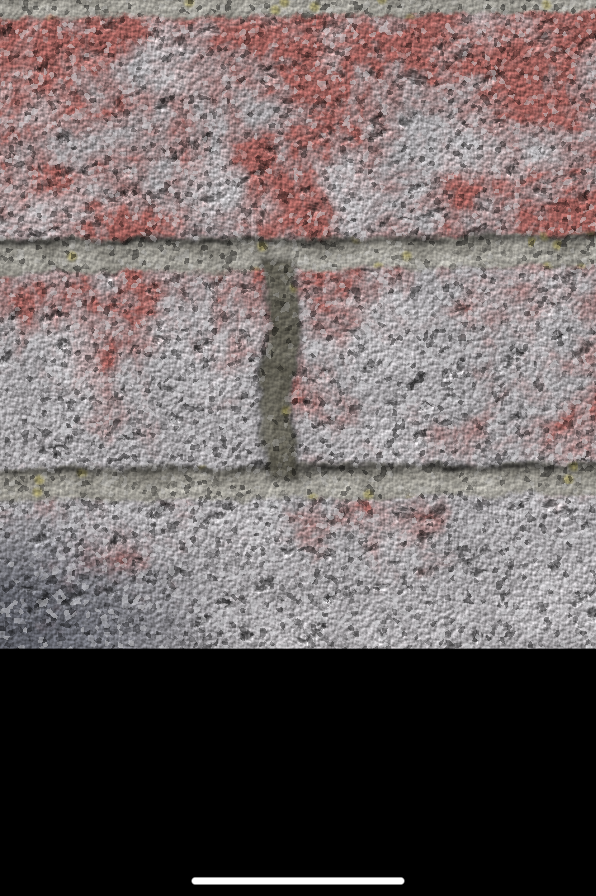
Reproduce this texture procedurally as a Shadertoy shader.

```glsl
// Weathered red-grey brick wall with mossy mortar, above a black band holding a white pill bar.

vec2 hash2(vec2 p) {
    return fract(sin(vec2(dot(p, vec2(127.1, 311.7)), dot(p, vec2(269.5, 183.3)))) * 43758.5);
}

// Cellular noise: x = distance to the nearest seed, y = random id of its cell
vec2 cells(vec2 p) {
    vec2 base = floor(p), nearest = vec2(9.0, 0.0);
    for (int j = -1; j <= 1; j++)
    for (int i = -1; i <= 1; i++) {
        vec2 cell = base + vec2(i, j), seed = hash2(cell);
        float d = length(cell + seed - p);
        if (d < nearest.x) nearest = vec2(d, hash2(cell + 37.0).x);
    }
    return nearest;
}

// Layered, warped sines for broad stains and uneven edges
float ripple(vec2 p) {
    float sum = 0.0, amp = 0.5;
    for (int i = 0; i < 5; i++) {
        p = mat2(1.6, 1.2, -1.2, 1.6) * p + 1.3 * float(i);
        p += 0.6 * sin(p.yx * 0.7 + 2.0);
        sum += amp * sin(p.x) * sin(p.y);
        amp *= 0.62;
    }
    return sum;
}

float grainHeight(vec2 p) {
    return -0.6 * cells(p * 140.0).x - 0.4 * cells(p * 290.0).x;
}

void mainImage(out vec4 fragColor, in vec2 fragCoord) {
    vec2 p = fragCoord / iResolution.xy * vec2(0.664, 1.0);
    float px = 1.0 / iResolution.y;

    // Bed joints: slightly tilted, spacing widens upward
    float wobble = 0.006 * ripple(p * 17.0);
    float y = p.y - 0.014 * (p.x - 0.33) + wobble;
    float joint = 1.0, shadow = 0.0, ledge = 0.0;
    for (int i = 0; i < 3; i++) {
        float k = float(i);
        float e = y - (0.4625 + 0.24 * k + 0.0145 * k * k);
        joint = min(joint, abs(e) - 0.018);
        shadow = max(shadow, exp(-pow((e - 0.015) / 0.0045, 2.0)));
        ledge = max(ledge, exp(-pow((e + 0.008) / 0.009, 2.0)));
    }

    // One upright joint in the middle course
    float side = p.x - 0.311 - 0.004 * sin(p.y * 32.0) + wobble;
    float upright = max(abs(side) - 0.017, abs(p.y - 0.588) - 0.122);
    joint = min(joint, upright);
    float inUpright = smoothstep(0.004, -0.006, upright);
    float mortar = smoothstep(0.004, -0.004, joint + 0.004 * ripple(p * 60.0));

    // Brick faces: red above, frosted grey below
    float stain = ripple(p * 8.0 + 1.7) + 0.5 * ripple(p * 31.0);
    float red = smoothstep(-0.45, 0.75, stain + (p.y - 0.66) * 2.0);
    float frost = smoothstep(-0.1, 0.7, ripple(p * 13.0 + 7.0) + 0.25 * (0.7 - p.y));
    vec3 brick = mix(vec3(0.63, 0.62, 0.63), vec3(0.59, 0.40, 0.39), red * 0.85);
    brick = mix(brick, vec3(0.75, 0.74, 0.75), frost * 0.55);
    brick = mix(brick, vec3(0.62, 0.31, 0.28), 0.5 * smoothstep(0.8, 1.0, red) * (1.0 - frost));
    float soot = smoothstep(0.27, 0.03, length((p - vec2(0.0, 0.29)) * vec2(0.9, 1.5)));
    brick *= 1.0 - vec3(0.42, 0.40, 0.36) * soot;

    // Pits with a pale lower lip
    vec2 pitPos = p * vec2(30.0, 44.0) + 0.5 * ripple(p * 45.0);
    vec2 pit = cells(pitPos), lip = cells(pitPos + vec2(0.0, 0.22));
    brick += 0.14 * step(0.72, lip.y) * smoothstep(0.32, 0.1, lip.x);
    brick *= 1.0 - 0.5 * step(0.72, pit.y) * smoothstep(0.32, 0.08, pit.x);

    // Mortar with lichen dots and a darker upright
    vec3 mortarColor = mix(vec3(0.54, 0.53, 0.50), vec3(0.40, 0.39, 0.35), inUpright);
    mortarColor += 0.10 * ledge * (1.0 - inUpright) + 0.10 * ripple(p * 28.0);
    vec2 lichen = cells(p * 48.0);
    mortarColor = mix(mortarColor, vec3(0.62, 0.58, 0.32),
                      0.6 * step(0.86, lichen.y) * smoothstep(0.4, 0.1, lichen.x));

    vec3 color = mix(brick, mortarColor, mortar);
    color *= 1.0 - 0.55 * shadow * (1.0 - 0.6 * inUpright) * (0.75 + 0.5 * ripple(p * 22.0));
    color *= 1.0 - 0.22 * exp(-pow(upright / 0.004, 2.0));

    // Sandy relief lit from the upper left, plus pale and dark grit
    float slope = grainHeight(p) - grainHeight(p + vec2(-0.0016, 0.0022));
    color *= 1.0 + 0.85 * slope * (1.0 - 0.35 * mortar);
    float grit = cells(p * 190.0 + 5.0).y;
    color = mix(color, vec3(0.83, 0.83, 0.84), 0.5 * smoothstep(0.78, 0.98, grit) * (1.0 - 0.5 * mortar));
    color *= 1.0 - 0.38 * smoothstep(0.2, 0.02, grit);

    // Black band and rounded bar
    color *= smoothstep(-px, px, p.y - 0.276);
    vec2 bar = p - vec2(0.332, 0.0168);
    bar.x -= clamp(bar.x, -0.1145, 0.1145);
    color = mix(color, vec3(1.0), smoothstep(px, -px, length(bar) - 0.004));

    fragColor = vec4(clamp(color, 0.0, 1.0), 1.0);
}
```
